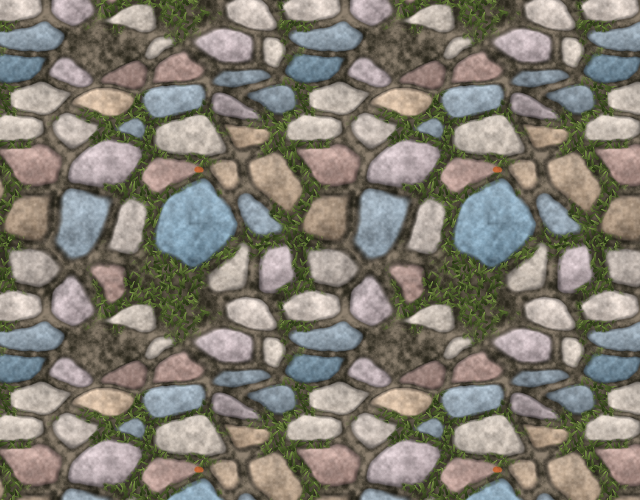
Write a Shadertoy shader that draws this texture.

```glsl
// Repeating tile of weathered cobblestones with soil and grass in the joints.
#define TILE vec2(0.597, 0.600)   // tile size, in canvas heights
#define ANCHOR vec2(0.380, 0.553) // centre of the large blue stone
#define GRID vec2(5.0, 8.0)       // stones per tile, rows even
#define JITTER 0.62               // irregularity of the stone layout
#define ROW_SQUEEZE 0.30          // flattens the rows far from the anchor
#define BIG_WEIGHT 0.019          // extra size of the large stone
#define GAP 0.007                 // smallest half width of a joint
#define GRASS_CELLS 30.0          // grass blades across a tile
#define GRASS_AMOUNT 0.53         // share of the joints that is overgrown

const float TAU = 6.2832;
const vec3 SOIL = vec3(0.43, 0.39, 0.34);
const vec3 SHADOW = vec3(0.16, 0.15, 0.11);
const vec3 BLUE = vec3(0.46, 0.55, 0.61);
const vec3 LEAF = vec3(0.74, 0.40, 0.22);
const vec3 STONES[6] = vec3[6](
    vec3(0.54, 0.59, 0.63), vec3(0.67, 0.62, 0.63), vec3(0.75, 0.71, 0.67),
    vec3(0.68, 0.60, 0.52), vec3(0.65, 0.55, 0.52), vec3(0.71, 0.67, 0.64));

float hash(vec2 p) { return fract(sin(dot(p, vec2(127.1, 311.7))) * 43758.5); }
vec2 hash2(vec2 p) { return vec2(hash(p), hash(p + 41.3)); }

// Value noise that wraps after n cells, one tile
float noise(vec2 p, float n) {
    p *= n;
    vec2 i = floor(p), f = fract(p);
    f = f * f * (3.0 - 2.0 * f);
    vec2 a = mod(i, n), b = mod(i + 1.0, n);
    return mix(mix(hash(a), hash(vec2(b.x, a.y)), f.x),
               mix(hash(vec2(a.x, b.y)), hash(b), f.x), f.y);
}

float fbm(vec2 p, float n) {
    float sum = 0.0, amp = 0.5;
    for (int k = 0; k < 4; k++) {
        sum += amp * noise(p, n);
        n *= 2.0;
        amp *= 0.5;
    }
    return sum / 0.9375;
}

bool isBig(vec2 id) { return id.x + id.y < 0.5; }

// Stone centre, with every other row shifted by half a stone
vec2 stoneCentre(vec2 cell) {
    vec2 id = mod(cell, GRID);
    vec2 offset = isBig(id) ? vec2(0.0) : (hash2(id + 3.7) - 0.5) * JITTER;
    return (cell + offset + vec2(0.5 * mod(cell.y, 2.0), 0.0)) / GRID;
}

float stoneWeight(vec2 id) { return isBig(id) ? BIG_WEIGHT : 0.008 * hash(id + 9.1); }

float smoothMin(float a, float b, float k) {
    float h = max(k - abs(a - b), 0.0) / k;
    return min(a, b) - 0.25 * h * h * k;
}

// Weighted Voronoi cells: distance to the joint, offset from the centre, stone id
float cobbles(vec2 p, mat2 metric, out vec2 offset, out vec2 id) {
    vec2 base = floor(p * GRID + 0.5), nearest = base;
    float best = 1e3;
    for (int k = 0; k < 25; k++) {
        vec2 cell = base + vec2(k % 5 - 2, k / 5 - 2);
        vec2 d = metric * (p - stoneCentre(cell));
        float power = dot(d, d) - stoneWeight(mod(cell, GRID));
        if (power < best) { best = power; nearest = cell; offset = d; }
    }
    float edge = 1.0;
    for (int k = 0; k < 25; k++) {
        vec2 cell = base + vec2(k % 5 - 2, k / 5 - 2);
        if (distance(cell, nearest) < 0.5) continue;
        vec2 d = metric * (p - stoneCentre(cell));
        float power = dot(d, d) - stoneWeight(mod(cell, GRID));
        edge = smoothMin(edge, 0.5 * (power - best) / length(d - offset), 0.022);
    }
    id = mod(nearest, GRID);
    return edge;
}

// Short blades in three layers: colour and coverage
vec4 grass(vec2 p, float px) {
    vec4 blades = vec4(SHADOW * 1.25, 0.0);
    for (int layer = 0; layer < 3; layer++) {
        float n = GRASS_CELLS + 7.0 * float(layer);
        for (int k = 0; k < 9; k++) {
            vec2 cell = floor(p * n) + vec2(k % 3 - 1, k / 3 - 1);
            vec2 id = mod(cell, n) + 17.0 * float(layer);
            float angle = 1.57 + 2.8 * (hash(id + 5.0) - 0.5);
            vec2 dir = 0.9 * vec2(cos(angle), sin(angle));
            vec2 q = p * n - cell - hash2(id);
            float t = clamp(dot(q, dir) / dot(dir, dir), 0.0, 1.0);
            float width = 0.11 * (1.1 - t);
            float cover = 1.0 - smoothstep(width, width + px * n, length(q - dir * t));
            vec3 green = mix(vec3(0.20, 0.26, 0.11), vec3(0.47, 0.56, 0.27), hash(id + 8.0));
            blades = mix(blades, vec4(green * (0.75 + 0.35 * t), 1.0), cover);
        }
    }
    return blades;
}

void mainImage(out vec4 fragColor, in vec2 fragCoord) {
    vec2 p = (fragCoord / iResolution.y - ANCHOR) / TILE;
    float px = 1.0 / (iResolution.y * TILE.y);

    // Rough outlines, squeezed rows and a slant that turns across the tile
    vec2 q = p + 0.035 * (vec2(fbm(p, 9.0), fbm(p + 0.37, 9.0)) - 0.5);
    q.y -= ROW_SQUEEZE / TAU * sin(TAU * q.y);
    float slant = 0.12 - 0.38 * sin(TAU * p.x);
    float c = cos(slant), s = sin(slant);
    mat2 metric = mat2(0.85 * c, -1.2 * s, 0.85 * s, 1.2 * c);
    vec2 offset, id;
    float edge = cobbles(q, metric, offset, id);
    bool big = isBig(id);
    float pick = hash(id + 2.3);
    float inset = edge - GAP - (big ? 0.004 : 0.013 * hash(id + 6.6));
    if (!big && pick > 0.95) inset = -0.02; // lost stone

    // Soil with grit
    float grain = fbm(p, 48.0), mottle = fbm(p + 0.21, 12.0);
    vec3 color = mix(SHADOW, SOIL * 1.3, smoothstep(0.2, 0.75, 0.6 * grain + 0.4 * mottle));
    color *= mix(1.0, 0.72, smoothstep(-0.012, 0.0, inset));

    // Stone faces: tone, mineral grain, light from above, worn rims
    vec3 stone = big || distance(id, vec2(2.0, 4.0)) < 0.5 ? BLUE : STONES[int(pick * 6.3) % 6];
    stone *= 0.92 + 0.16 * hash(id + 1.9);
    stone *= 0.60 + 0.46 * grain + 0.38 * mottle;
    stone += 0.10 * (noise(p, 110.0) - 0.5) + 0.9 * offset.y - 0.2 * offset.x;
    stone *= mix(0.62, 1.0, smoothstep(0.0, 0.016, inset));
    float worn = 0.016 * smoothstep(0.5, 0.8, noise(p + 0.63, 6.0));
    color = mix(color, stone, smoothstep(-px, px + worn, inset));

    // Grass tufts along the joints
    float tuft = fbm(p + 0.45, 5.0) + 0.12 * (grain - 0.5);
    float growth = smoothstep(1.0 - GRASS_AMOUNT, 1.08 - GRASS_AMOUNT, tuft)
                 * (1.0 - smoothstep(0.002, 0.012, inset));
    vec4 blades = grass(p, px);
    color = mix(color, blades.rgb, growth * mix(0.45, 1.0, blades.a));

    // Fallen leaf above the large stone
    vec2 leaf = (fract(p - vec2(0.03, 0.18) + 0.5) - 0.5) * vec2(1.0, 1.5);
    float leafEdge = length(leaf) - 0.010 - 0.012 * grain;
    color = mix(color, LEAF * (0.6 + 0.8 * grain), 1.0 - smoothstep(-px, px, leafEdge));

    fragColor = vec4(clamp(color, 0.0, 1.0), 1.0);
}
```
